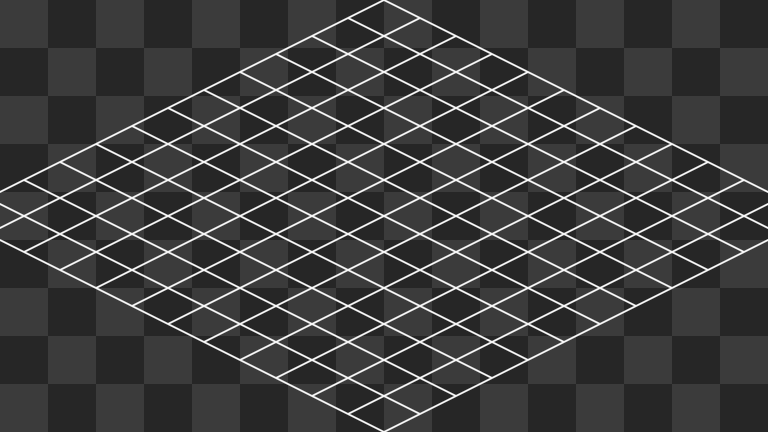
Write a Shadertoy shader that draws this pattern.

```glsl
// Draws a white isometric diamond grid over a dark grey checkerboard.

const vec3 DARK_TILE = vec3(0.149);
const vec3 LIGHT_TILE = vec3(0.231);
const vec3 LINE_COLOR = vec3(0.97);

const float TILE_ROWS = 9.0;      // checker tiles along the canvas height
const float GRID_CELLS = 12.0;    // cells along each side of the diamond
const float LINE_WIDTH = 0.0043;  // in canvas heights

// Square wave: +1 on even unit intervals, -1 on odd ones, with soft steps
float squareWave(float x, float softness) {
    float edgeDistance = 2.0 * abs(fract(0.5 * x - 0.25) - 0.5) - 0.5;
    return clamp(edgeDistance / softness, -1.0, 1.0);
}

// Checkerboard of unit tiles, 1 where both indices share parity
float checker(vec2 q, float softness) {
    return 0.5 + 0.5 * squareWave(q.x, softness) * squareWave(q.y, softness);
}

// Coverage of a shape with signed distance d, smoothed over one pixel
float coverage(float d, float pixel) {
    return clamp(0.5 - d / pixel, 0.0, 1.0);
}

// Family of parallel lines across one axis, cut off at the ends of the other
float gridLines(float across, float along, float cells, float toDistance,
                float width, float pixel) {
    float nearest = clamp(round(across), 0.0, cells);
    float d = abs(across - nearest) * toDistance - 0.5 * width;
    float beyond = (abs(along - 0.5 * cells) - 0.5 * cells) * toDistance
                 - 0.5 * width;
    return coverage(max(d, beyond), pixel);
}

void mainImage(out vec4 fragColor, in vec2 fragCoord) {
    float pixel = 1.0 / iResolution.y;
    vec2 p = (fragCoord - 0.5 * iResolution.xy) * pixel;

    // Checkerboard background
    vec2 tile = p * TILE_ROWS + vec2(8.0, 4.5);
    float light = checker(tile, 0.5 * pixel * TILE_ROWS);
    vec3 color = mix(DARK_TILE, LIGHT_TILE, light);

    // Skewed axes turn the two-to-one diamond into a square of cells
    vec2 iso = vec2(p.x + 2.0 * p.y, p.x - 2.0 * p.y);
    vec2 cell = (iso + 1.0) * 0.5 * GRID_CELLS;
    float toDistance = 2.0 / (GRID_CELLS * sqrt(5.0));

    // Both line directions
    float rising = gridLines(cell.y, cell.x, GRID_CELLS, toDistance, LINE_WIDTH, pixel);
    float falling = gridLines(cell.x, cell.y, GRID_CELLS, toDistance, LINE_WIDTH, pixel);
    color = mix(color, LINE_COLOR, max(rising, falling));

    fragColor = vec4(color, 1.0);
}
```
